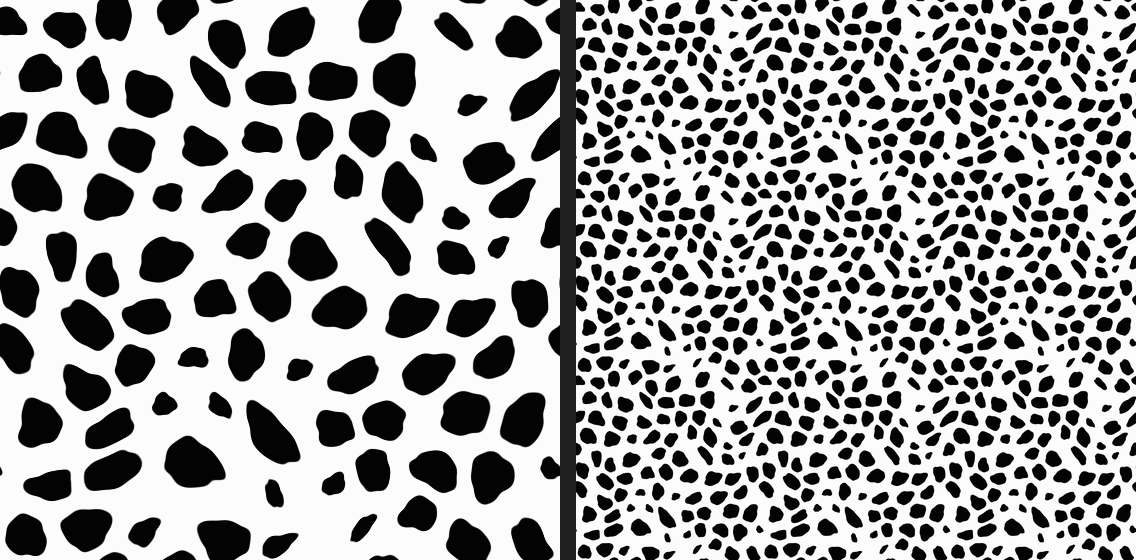
Left: one tile. Right: repeated 3 by 3.
Write a Shadertoy shader that draws this pattern.

```glsl
// Seamless black animal spots on white. Each cell of a wrapped, staggered grid
// holds one lobed ellipse, trimmed softly by a weighted cellular (power) diagram
// so that neighbours never touch; a periodic sine warp hides the grid.

#define SPOTS vec2(9.0, 10.0)   // columns and rows (rows must be even)
#define JITTER 0.38             // random shift of each spot
#define WARP 0.20               // strength of the sine warp
#define SMALL_SHARE 0.27        // fraction of small spots
#define HALF_GAP 0.10           // least white margin around a spot
#define ROUNDING 0.13           // softness of trimmed corners
#define LOBES 0.10              // unevenness of the outline
#define SEED 23.0
#define WHITE vec3(0.99)
#define BLACK vec3(0.01)

const float TAU = 6.2831853;

struct Spot {
    vec2 centre;
    float radius;
};

vec4 hash4(vec2 p) {
    vec4 q = fract(p.xyxy * vec4(0.1031, 0.1030, 0.0973, 0.1099));
    q += dot(q, q.wzxy + 33.33);
    return fract((q.xxyz + q.yzzw) * q.zywx);
}

vec4 cellHash(vec2 id, float salt) {
    return hash4(mod(id, SPOTS) + SEED + salt);
}

float smoothMax(float a, float b, float k) {
    float h = max(k - abs(a - b), 0.0) / k;
    return max(a, b) + 0.25 * k * h * h;
}

// One row is one unit high; columns are stretched to fill the canvas.
vec2 cellSize() {
    return vec2(SPOTS.y / SPOTS.x, 1.0);
}

Spot spotAt(vec2 id) {
    vec4 h = cellHash(id, 0.0);
    vec2 stagger = vec2(0.5 * mod(id.y, 2.0), 0.0);
    vec2 centre = (id + 0.5 + stagger) * cellSize() + JITTER * (h.xy - 0.5);
    float radius = h.z < SMALL_SHARE ? mix(0.18, 0.25, h.w) : mix(0.35, 0.44, h.w);
    return Spot(centre, radius);
}

// Squared distance reduced by the spot size, so big spots own bigger cells.
float power(vec2 p, Spot s) {
    vec2 d = p - s.centre;
    return dot(d, d) - s.radius * s.radius;
}

// Approximate signed distance to a turned ellipse with uneven lobes.
float blob(vec2 d, float radius, vec2 id) {
    vec4 h = cellHash(id, 41.0);
    float turn = TAU * h.x;
    float c = cos(turn), s = sin(turn);
    float stretch = mix(1.03, 1.30, h.y);
    vec2 q = mat2(c, -s, s, c) * d / vec2(stretch, 1.0 / stretch);
    float a = atan(q.y, q.x);
    float lobes = sin(3.0 * a + TAU * h.z)
                + 0.5 * sin(4.0 * a + TAU * h.w)
                + 0.3 * sin(7.0 * a + TAU * (h.z + h.w));
    return length(q) - radius * (1.0 + LOBES * lobes);
}

// Whole-number frequencies keep the warp seamless.
vec2 warp(vec2 uv) {
    return vec2(sin(TAU * (2.0 * uv.y + uv.x)) + 0.6 * sin(TAU * (3.0 * uv.y - uv.x)),
                sin(TAU * (2.0 * uv.x - uv.y + 0.3)) + 0.6 * sin(TAU * (3.0 * uv.x + 0.7)));
}

// Negative inside a spot, positive on the white ground.
float spotField(vec2 p) {
    vec2 base = floor(p / cellSize());

    // Owner of this point
    vec2 ownerId = base;
    float ownerPower = 1e5;
    for (int y = -2; y <= 2; y++)
    for (int x = -2; x <= 2; x++) {
        vec2 id = base + vec2(x, y);
        float w = power(p, spotAt(id));
        if (w < ownerPower) {
            ownerPower = w;
            ownerId = id;
        }
    }

    // Outline, trimmed by the borders with the neighbours
    Spot owner = spotAt(ownerId);
    float field = blob(p - owner.centre, owner.radius, ownerId);
    for (int y = -2; y <= 2; y++)
    for (int x = -2; x <= 2; x++) {
        vec2 id = base + vec2(x, y);
        if (id == ownerId) continue;
        Spot other = spotAt(id);
        float border = 0.5 * (power(p, other) - ownerPower)
                     / distance(other.centre, owner.centre);
        field = smoothMax(field, HALF_GAP - border, ROUNDING);
    }
    return field;
}

void mainImage(out vec4 fragColor, in vec2 fragCoord) {
    vec2 uv = fragCoord / iResolution.xy;
    float edge = 0.8 * SPOTS.y / iResolution.y;
    float field = spotField(uv * SPOTS.y + WARP * warp(uv));
    fragColor = vec4(mix(BLACK, WHITE, smoothstep(-edge, edge, field)), 1.0);
}
```
